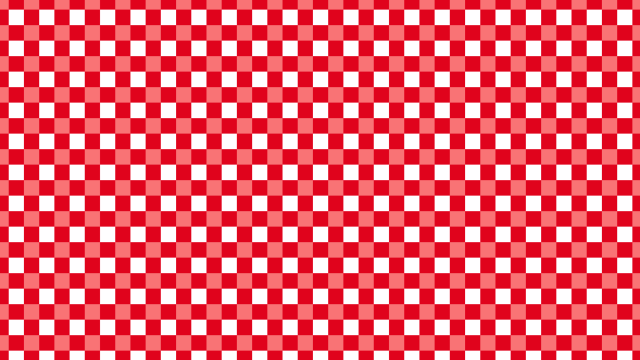
A Shadertoy shader for this pattern:

```glsl
const vec3 RED   = vec3(0.88, 0.01, 0.11);
const vec3 PINK  = vec3(0.975, 0.45, 0.46);
const vec3 WHITE = vec3(1.0, 0.995, 1.0);

// Lengths are fractions of the canvas height
const vec2 CELL_SIZE = vec2(0.04225, 0.04306);
const vec2 ORIGIN    = vec2(0.0243, -0.0171);  // lower left corner of a white cell
const float EDGE_PIXELS = 1.1;

// Coverage of the even cells on each axis, with smoothed edges
vec2 evenBands(vec2 cell, vec2 edgeWidth) {
    vec2 inside = 0.5 - abs(mod(cell + 0.5, 2.0) - 1.0);
    return clamp(inside / edgeWidth + 0.5, 0.0, 1.0);
}

void mainImage(out vec4 fragColor, in vec2 fragCoord) {
    vec2 cell = (fragCoord / iResolution.y - ORIGIN) / CELL_SIZE;
    vec2 edgeWidth = EDGE_PIXELS / (iResolution.y * CELL_SIZE);
    vec2 band = evenBands(cell, edgeWidth);

    // Rows of red and white alternate with rows of pink and red
    vec3 whiteRow = mix(RED, WHITE, band.x);
    vec3 pinkRow  = mix(PINK, RED, band.x);
    fragColor = vec4(mix(pinkRow, whiteRow, band.y), 1.0);
}
```
